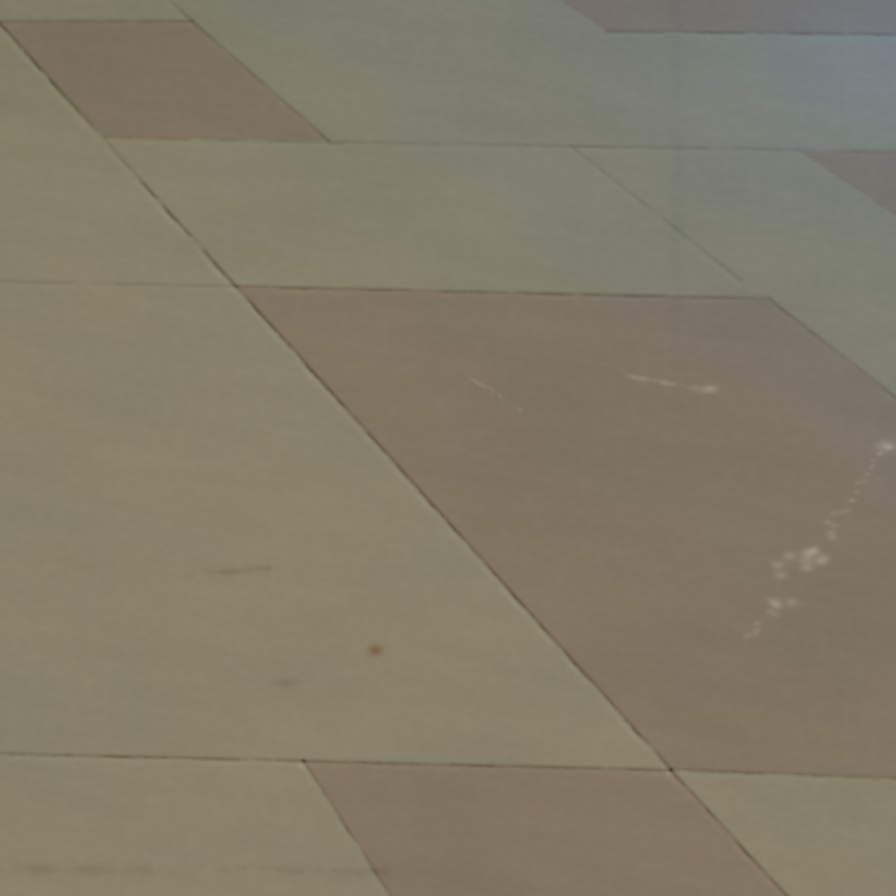
Write a Shadertoy shader that draws this texture.

```glsl
// Worn stone floor seen at a slant: pale slabs with brown inlaid quads,
// thin bevelled joints, a cool window sheen at upper right, and stone grain
// from layered sines and cellular noise with a few pale mineral flecks.
float hash(vec2 p) { return fract(sin(dot(p, vec2(127.1, 311.7))) * 4375.85); }

// Distance to the nearest jittered cell point.
float cellular(vec2 p) {
    vec2 cell = floor(p), f = fract(p);
    float nearest = 2.;
    for (int i = 0; i < 9; i++) {
        vec2 g = vec2(i % 3 - 1, i / 3 - 1), id = cell + g;
        nearest = min(nearest, length(g + vec2(hash(id), hash(id + 19.)) - f));
    }
    return nearest;
}

// Rotated, warped sine octaves, roughly -1 to 1.
float layeredSines(vec2 p) {
    float sum = 0., amp = .5;
    for (int i = 0; i < 5; i++) {
        sum += amp * sin(p.x + 1.7 * sin(p.y * .8)) * cos(p.y + 1.3 * sin(p.x * .7));
        p = mat2(1.5, 1.1, -1.1, 1.5) * p + 2.3;
        amp *= .6;
    }
    return sum;
}

float bell(float x) { return exp(-x * x); }

float spot(vec2 p, vec2 center, vec2 radius) { return bell(length((p - center) / radius)); }

// Soft line segment.
float streak(vec2 p, vec2 a, vec2 b, float width) {
    vec2 d = b - a;
    return bell(length(p - a - d * clamp(dot(p - a, d) / dot(d, d), 0., 1.)) / width);
}

// Signed distance to the line a-b, positive on its left.
float side(vec2 p, vec2 a, vec2 b) {
    vec2 d = normalize(b - a), v = p - a;
    return d.x * v.y - d.y * v.x;
}

// Soft mask of a convex quad with clockwise corners.
float quad(vec2 p, vec2 a, vec2 b, vec2 c, vec2 d, float soft) {
    float dist = max(max(side(p, a, b), side(p, b, c)), max(side(p, c, d), side(p, d, a)));
    return 1. - smoothstep(-soft, soft, dist);
}

// Dark joint with a pale bevel just below it.
float joint(vec2 p, vec2 a, vec2 b, float strength, float width) {
    return strength * (.25 * streak(p + vec2(.003, .004), a, b, width * 1.4) - streak(p, a, b, width));
}

// Ragged flecks from a to b, densest near the lower third.
float fleckVein(vec2 p, vec2 a, vec2 b) {
    float sum = .8 * spot(p, b, vec2(.01, .006));
    for (int i = 0; i < 40; i++) {
        float t = float(i) / 39., bulk = bell((t - .36) * 5.);
        vec2 jitter = vec2(hash(vec2(i, 3)), hash(vec2(i, 8))) - .5;
        vec2 center = mix(a, b, t) + jitter * (.008 + .03 * bulk);
        sum += spot(p, center, vec2(.006, .004) * (.6 + .7 * bulk)) * (.25 + .3 * bulk);
    }
    return min(sum, 1.);
}

void mainImage(out vec4 fragColor, in vec2 fragCoord) {
    vec2 uv = fragCoord / iResolution.xy;
    float rough = layeredSines(uv * 65.), soft = max(.0022, .9 / iResolution.y), w = soft * 1.15;
    vec2 p = uv + .0008 * rough;

    // Corners shared by inlays and joints
    vec2 mainTop = vec2(-.003, .977), mainMid = vec2(.262, .681), mainLow = vec2(.749, .141), mainEnd = vec2(.925, -.05);
    vec2 bigRight = vec2(.859, .667), bigFar = vec2(1.572, .111), lowLeft = vec2(.339, .151), lowEnd = vec2(.468, -.05);
    vec2 smallRight = vec2(.215, .977), smallEnd = vec2(.367, .844), smallLow = vec2(.117, .846);
    vec2 topLeft = vec2(.551, 1.05), topLow = vec2(.677, .965), topFar = vec2(1.3, .958);
    vec2 wedge = vec2(.892, .831), wedgeEnd = vec2(1.3, .559);

    // Brown inlays
    float inlay = quad(p, mainTop, smallRight, smallEnd, smallLow, soft);
    inlay = max(inlay, quad(p, mainMid, bigRight, bigFar, mainLow, soft));
    inlay = max(inlay, quad(p, lowLeft, mainLow, mainEnd, lowEnd, soft));
    inlay = max(inlay, quad(p, topLeft, vec2(1.3, 1.05), topFar, topLow, soft));
    inlay = max(inlay, quad(p, wedge, vec2(1.3, .83), wedgeEnd, wedgeEnd, soft));

    // Stone colours cooling toward the window
    float sheen = smoothstep(.65, 1.9, p.x * .8 + p.y);
    vec3 pale = mix(vec3(.535, .505, .415), vec3(.47, .488, .46), sheen);
    vec3 brown = mix(vec3(.505, .455, .378), vec3(.458, .446, .425), sheen);
    vec3 col = mix(pale, brown, inlay);
    col += vec3(-.01, .015, .065) * spot(p, vec2(1, .94), vec2(.2, .12));
    col -= vec3(.012, .009, .002) * bell((p.x - .755) / .008) * smoothstep(.45, .8, p.y);
    col -= vec3(.02, .018, .022) * spot(p, vec2(.1, 1), vec2(.35, .2));

    // Grain: broad mottling, slanted bedding and fine pits
    col += vec3(.013, .01, .004) * layeredSines(uv * vec2(9, 14));
    col += .008 * layeredSines(vec2(uv.x * 12., (uv.y + .15 * uv.x) * 70.));
    col += .014 * (cellular(uv * vec2(75, 120)) - .5);

    // Joints, worn unevenly along their length
    float seams = joint(p, mainTop, mainLow, .09, w) + joint(p, mainLow, mainEnd, .08, w)
        + joint(p, mainTop, smallRight, .04, w) + joint(p, topLow, topFar, .05, w)
        + joint(p, smallLow, vec2(1, .831), .035, w) + joint(p, vec2(.189, 1), smallEnd, .04, w)
        + joint(p, vec2(0, .686), mainMid, .03, w) + joint(p, mainMid, bigRight, .06, w)
        + joint(p, vec2(0, .159), lowLeft, .08, w) + joint(p, lowLeft, mainLow, .07, w)
        + joint(p, mainLow, vec2(1, .131), .06, w) + joint(p, lowLeft, lowEnd, .05, w)
        + joint(p, bigRight, bigFar, .04, w) + joint(p, vec2(.638, .837), vec2(.827, .688), .03, w);
    col += seams * clamp(.85 + .9 * rough, .2, 1.4);

    // Mineral flecks, scratches and stains
    float wear = .35 * streak(p, vec2(.527, .577), vec2(.58, .544), .003) + .3 * streak(p, vec2(.67, .586), vec2(.79, .565), .003);
    wear *= clamp(.7 + 2. * rough, 0., 1.5);
    col += .14 * (wear + fleckVein(p, vec2(.835, .285), vec2(.99, .502)) + .6 * spot(p, vec2(.793, .566), vec2(.008, .004)));
    float stain = streak(p, vec2(.21, .358), vec2(.3, .366), .004) + .7 * streak(p, vec2(0, .03), vec2(.43, .027), .006);
    col -= .03 * stain * clamp(.7 + 1.5 * rough, 0., 1.5) + .04 * spot(p, vec2(.318, .238), vec2(.013, .006));
    col -= vec3(.05, .13, .15) * spot(p, vec2(.419, .274), vec2(.008, .006));
    fragColor = vec4(col, 1);
}
```
